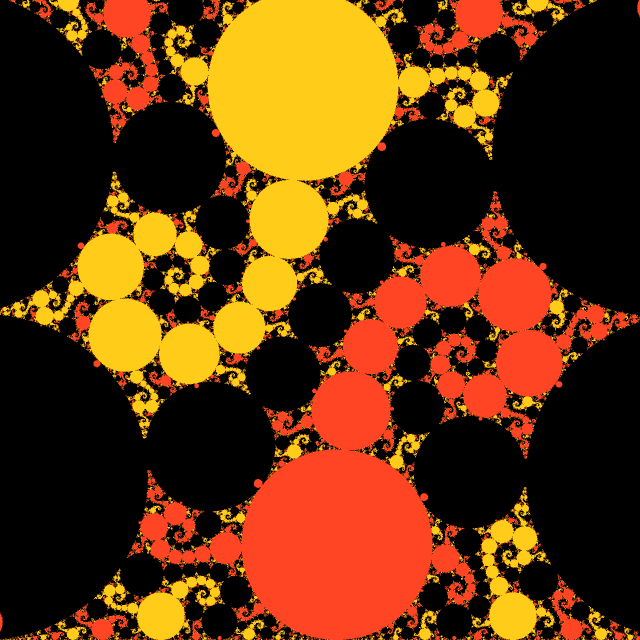
Give the GLSL for this background, as a three.js fragment shader.

```glsl
// Limit set of a two-generator Kleinian group, seen as spiral chains of discs.
// Each point is folded into a slanted strip and mapped by z -> 1/z + t until
// it leaves the strip (red or gold disc) or settles in a two-cycle (black).

varying vec2 vUv;

const vec3 BLACK = vec3(0.0);
const vec3 RED = vec3(1.0, 0.27, 0.137);
const vec3 GOLD = vec3(1.0, 0.8, 0.102);

const vec2 TRACE = vec2(1.8462756, 0.0962758); // strip height, sideways shift
const float VIEW_WIDTH = 1.81818;              // strip units across the canvas
const float CUSP_DEPTH = 0.1;                  // size of the beads at the cusps
const float CYCLE_EPSILON = 1e-9;              // squared return distance
const int MAX_STEPS = 150;
const int GRID = 2;                            // samples per side
const float SAMPLE_SPAN = 1.0 / 512.0;         // smoothing width on the canvas

// Repeat x with period 2 along a strip sheared by the sideways shift.
vec2 wrapStrip(vec2 z, vec2 trace) {
  float shear = trace.y / trace.x * z.y;
  return vec2(mod(z.x + shear + 1.0, 2.0) - 1.0 - shear, z.y);
}

// Height of the curve that parts the upper and lower halves of the strip.
float separator(float x, vec2 trace) {
  float offset = x + 0.5 * trace.y;
  float steepness = 7.2 - 15.0 * (1.95 - trace.x);
  float rise = 0.25 * (2.0 * trace.x - 1.95);
  return 0.5 * trace.x
    + rise * sign(offset) * (1.0 - exp(-steepness * abs(offset)));
}

// Half turn about the centre of the strip.
vec2 halfTurn(vec2 z, vec2 trace) {
  return vec2(-trace.y, trace.x) - z;
}

// Group generator: complex reciprocal followed by a translation.
vec2 generator(vec2 z, vec2 trace) {
  return vec2(z.x, -z.y) / max(dot(z, z), 1e-12) + vec2(-trace.y, trace.x);
}

// Colour by the side on which the orbit leaves the strip.
vec3 orbitColor(vec2 z, vec2 trace) {
  vec2 previous = vec2(9.0);
  vec2 beforePrevious = vec2(9.0);
  bool turned = false;

  for (int i = 0; i < MAX_STEPS; i++) {
    z = wrapStrip(z, trace);
    if (z.y >= separator(z.x, trace)) {
      z = halfTurn(z, trace);
      turned = !turned;
    }
    z = generator(z, trace);

    // Half turns swap the two sides, so their parity picks the colour.
    if (z.y < 0.0) return turned ? GOLD : RED;
    if (z.y > trace.x) return turned ? RED : GOLD;

    // Two-cycles fill the open regions; those near a cusp form beads.
    vec2 drift = z - beforePrevious;
    if (dot(drift, drift) < CYCLE_EPSILON) {
      return z.y > trace.x - CUSP_DEPTH ? RED : BLACK;
    }
    beforePrevious = previous;
    previous = z;
  }
  return BLACK;
}

// Canvas position to strip position, centred sideways on the half turn.
vec2 toStrip(vec2 uv, float width, vec2 trace) {
  return vec2((uv.x - 0.5) * width - 0.5 * trace.y, uv.y * width);
}

void main() {
  // Average a small grid of samples to smooth the edges.
  vec3 color = vec3(0.0);
  for (int row = 0; row < GRID; row++) {
    for (int column = 0; column < GRID; column++) {
      vec2 cell = (vec2(float(column), float(row)) + 0.5) / float(GRID) - 0.5;
      vec2 z = toStrip(vUv + cell * SAMPLE_SPAN, VIEW_WIDTH, TRACE);
      color += orbitColor(z, TRACE);
    }
  }
  gl_FragColor = vec4(color / float(GRID * GRID), 1.0);
}
```
